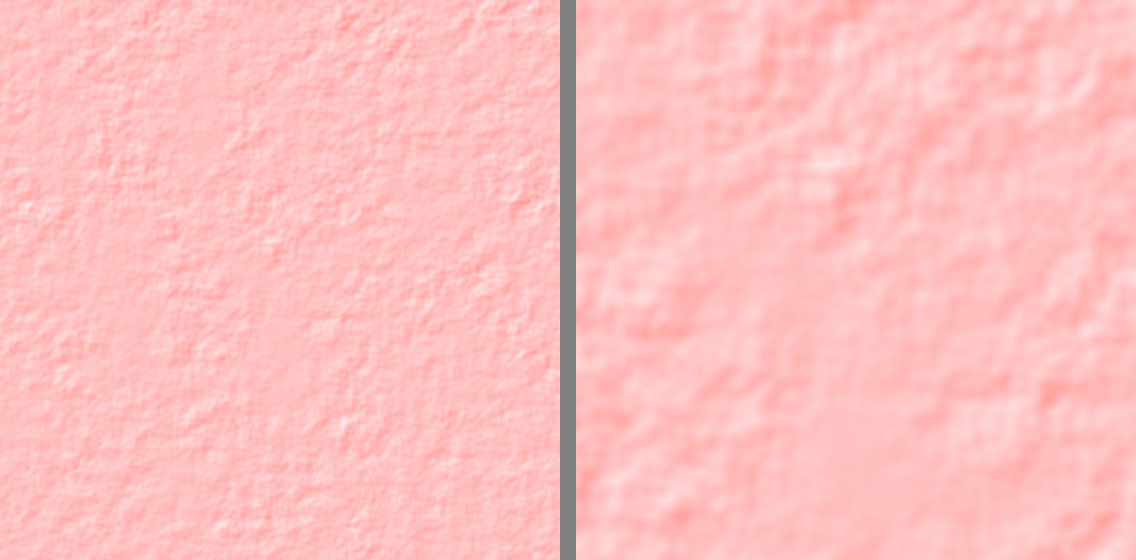
Left, the full canvas; right, a detail of the centre.
Write a WebGL 1 fragment shader that draws this texture.

```glsl
precision highp float;
// Pink embossed paper: wrapping gradient noise is summed into a height field,
// whose slope towards a light at the upper left sets the shade.
// Broader noise makes some patches rougher than others; every layer tiles.

uniform vec2 u_resolution;

// Sine-free hash giving a unit gradient for a lattice point
vec2 latticeGradient(vec2 cell) {
  vec3 h = fract(cell.xyx * vec3(0.1031, 0.1030, 0.0973));
  h += dot(h, h.yzx + 33.33);
  return normalize(fract((h.xx + h.yz) * h.zy) - 0.499);
}

float cornerValue(vec2 cell, vec2 local, vec2 corner, float period) {
  // The period also offsets the hash, so that layers differ
  vec2 wrapped = mod(cell + corner, period) + period;
  return dot(latticeGradient(wrapped), local - corner);
}

// Gradient noise that repeats once across the canvas
float tiledNoise(vec2 uv, float period) {
  vec2 p = uv * period;
  vec2 cell = floor(p);
  vec2 f = p - cell;
  vec2 blend = f * f * f * (f * (f * 6.0 - 15.0) + 10.0);
  float low = mix(cornerValue(cell, f, vec2(0.0, 0.0), period),
                  cornerValue(cell, f, vec2(1.0, 0.0), period), blend.x);
  float high = mix(cornerValue(cell, f, vec2(0.0, 1.0), period),
                   cornerValue(cell, f, vec2(1.0, 1.0), period), blend.x);
  return mix(low, high, blend.y);
}

// Each octave has the same slope: its height falls as its period grows
float paperHeight(vec2 uv) {
  float height = 0.0;
  float period = 24.0;
  for (int octave = 0; octave < 3; octave++) {
    height += tiledNoise(uv, period) / period;
    period *= 2.0;
  }
  return height;
}

void main() {
  vec2 uv = gl_FragCoord.xy / u_resolution;

  // Slope along the light, taken over a short span to keep the relief soft
  vec2 toLight = normalize(vec2(-0.66, 0.75));
  float span = 0.0062;
  vec2 halfStep = 0.5 * span * toLight;
  float slope = (paperHeight(uv - halfStep) - paperHeight(uv + halfStep)) / span;

  // Rough and smooth patches
  float roughness = 1.0 + 0.9 * tiledNoise(uv, 7.0) + 0.8 * tiledNoise(uv, 15.0);

  // Shade the pink; the darkest tones lean slightly warmer
  float tone = clamp(0.755 + 0.030 * slope * roughness, 0.60, 0.92);
  float blue = min(tone, tone * 1.12 - 0.09);
  gl_FragColor = vec4(1.0, tone, blue, 1.0);
}
```
